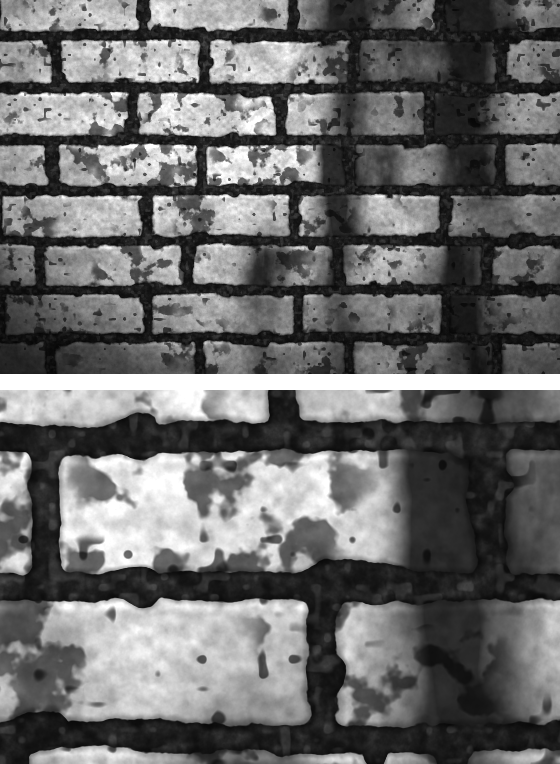
Top: the whole. Bottom: its middle third, enlarged.
A Shadertoy shader for this texture:

```glsl
// Weathered grey brick wall in running bond, streaked with soot and lit by a soft spot.

float hash(vec2 p) {
    return fract(sin(dot(p, vec2(127.1, 311.7))) * 43758.5453);
}

float noise(vec2 p) {
    vec2 i = floor(p), f = fract(p);
    f = f * f * (3.0 - 2.0 * f);
    return mix(mix(hash(i), hash(i + vec2(1, 0)), f.x),
               mix(hash(i + vec2(0, 1)), hash(i + vec2(1, 1)), f.x), f.y);
}

float fbm(vec2 p) {
    float sum = 0.0, amp = 0.5;
    for (int i = 0; i < 4; i++) {
        sum += amp * noise(p);
        p = mat2(1.6, 1.2, -1.2, 1.6) * p + 7.3;
        amp *= 0.5;
    }
    return sum / 0.9375;
}

float roundBox(vec2 p, vec2 halfSize, float radius) {
    vec2 q = abs(p) - halfSize + radius;
    return length(max(q, 0.0)) + min(max(q.x, q.y), 0.0) - radius;
}

// Soft vertical band of soot
float drip(float x, float centre, float width) {
    float d = (x - centre) / width;
    return exp(-d * d);
}

// Off-centre pool of light, weakest in the lower left
float spotlight(vec2 p) {
    vec2 q = p - vec2(0.6, 0.66);
    float corner = smoothstep(0.1, 0.7, p.x + 1.3 * p.y);
    return exp(-0.75 * q.x * q.x - 1.4 * q.y * q.y) * mix(0.38, 1.0, corner);
}

void mainImage(out vec4 fragColor, in vec2 fragCoord) {
    vec2 p = fragCoord / iResolution.y;
    float pixel = 1.0 / iResolution.y;

    // Courses grow slightly taller towards the top
    vec2 w = p + 0.008 * (vec2(noise(p * 9.0), noise(p * 7.0 + 31.0)) - 0.5);
    float t = (w.y - 0.0953) * 7.753;
    float course = t - 0.007 * t * t + 1.0;
    float row = floor(course);

    // Alternate courses are staggered, with a little drift
    float shift = mix(0.132, -0.019, mod(row, 2.0)) + 0.025 * cos(2.2 * (row - 3.5));
    float along = (w.x - shift) / 0.398;
    vec2 id = vec2(floor(along), row);
    float seed = hash(id + 3.7);
    vec2 local = (vec2(fract(along), fract(course)) - 0.5) * vec2(0.398, 0.135);

    // Brick outline with ragged, chipped edges
    vec2 halfSize = vec2(0.187, 0.0562) - 0.003 * vec2(hash(id + 8.1), hash(id + 5.3));
    float d = roundBox(local, halfSize, 0.008);
    d += 0.011 * (fbm(p * 48.0) - 0.5) + 0.009 * smoothstep(0.68, 0.9, noise(p * 24.0));
    float brick = 1.0 - smoothstep(-pixel, pixel, d);

    // Limewashed face: mottling, flaked patches and pits
    vec2 grain = p + seed * 17.0;
    float fine = fbm(p * 95.0);
    float face = 0.86 + 0.1 * seed;
    face *= 0.72 + 0.52 * fbm(grain * vec2(13.0, 20.0));
    face *= 0.78 + 0.44 * fine;
    float flaked = smoothstep(0.53, 0.64, fbm(grain * 30.0))
                 * smoothstep(0.4, 0.62, fbm(grain * 9.0 + 4.0));
    float pits = smoothstep(0.77, 0.9, noise(p * 75.0)) * smoothstep(0.4, 0.6, noise(p * 14.0));
    face *= (1.0 - 0.58 * flaked) * (1.0 - 0.6 * pits);

    // Soot running down the wall, varying from brick to brick
    float x = p.x + 0.05 * (noise(p * vec2(3.0, 9.0)) - 0.5) + 0.05 * (seed - 0.5);
    float soot = drip(x, 0.9, 0.055) + drip(x, 1.26, 0.075);
    soot += drip(x, 0.71, 0.06) * (1.0 - smoothstep(0.3, 0.42, p.y));
    soot += 0.8 * smoothstep(0.5, 0.8, noise(vec2(x * 9.0, row * 0.7 + 2.0)))
          * smoothstep(0.6, 1.1, p.x);
    soot *= 0.45 + 0.75 * hash(id + 11.9);
    soot *= 0.65 + 0.7 * fbm(p * vec2(30.0, 12.0));
    face *= 1.0 - 0.8 * clamp(soot, 0.0, 1.0);

    // Bright upper lip and darker rim
    face *= 0.7 + 0.3 * smoothstep(0.0, 0.007, -d);
    face *= 1.0 + 0.3 * smoothstep(0.042, 0.054, local.y);

    // Rough mortar, shaded close to the bricks
    float mortar = 0.05 + 0.2 * fine * fine + 0.09 * smoothstep(0.62, 0.85, noise(p * 110.0));
    mortar *= 0.6 + 0.4 * smoothstep(0.0, 0.007, d);

    float light = spotlight(p);
    float shade = mix(mortar * (0.35 + 0.8 * light), face * light, brick);
    fragColor = vec4(vec3(clamp(shade, 0.0, 1.0)), 1.0);
}
```
